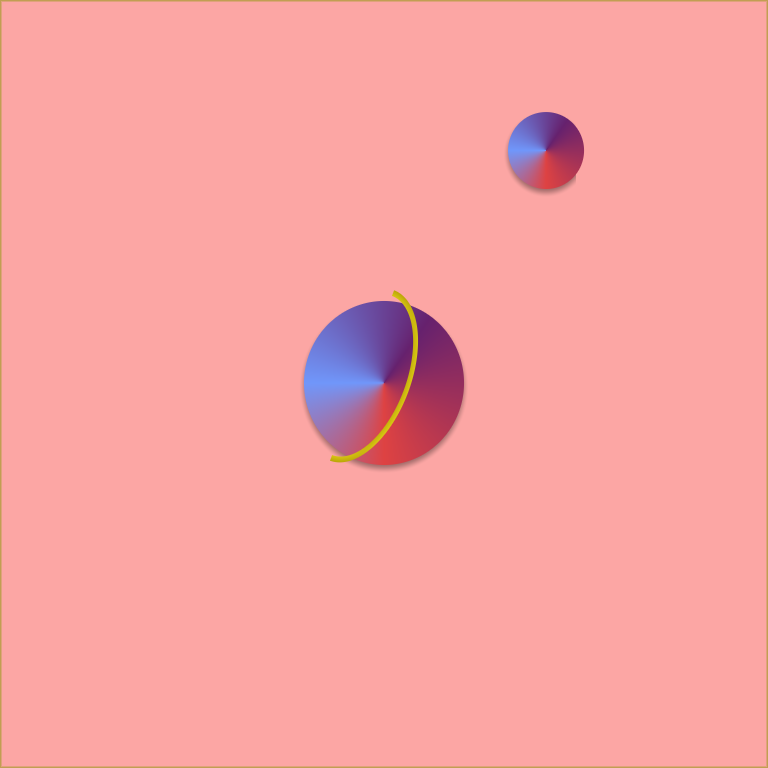
Reproduce this background procedurally as a Shadertoy shader.

```glsl
const vec3 PINK = vec3(0.988, 0.651, 0.643);
const vec3 GOLD_FRAME = vec3(0.76, 0.62, 0.32);
const vec3 PURPLE = vec3(0.40, 0.13, 0.43);
const vec3 RED = vec3(0.87, 0.26, 0.26);
const vec3 BLUE = vec3(0.44, 0.59, 0.98);
const vec3 YELLOW_DARK = vec3(0.70, 0.62, 0.02);
const vec3 YELLOW_LIGHT = vec3(0.86, 0.79, 0.08);

// Antialiased coverage of a signed distance
float coverage(float dist, float pixel) {
    return clamp(0.5 - dist / pixel, 0.0, 1.0);
}

// Approximate signed distance to an axis-aligned ellipse
float ellipseDistance(vec2 p, vec2 radii) {
    float k0 = max(length(p / radii), 1e-4);
    float k1 = max(length(p / (radii * radii)), 1e-4);
    return k0 * (k0 - 1.0) / k1;
}

// Conic sweep, clockwise from the top in turns
vec3 conicColor(vec2 p) {
    const float PURPLE_TURN = 0.097;
    float turn = fract(atan(p.x, p.y) / 6.283185 - PURPLE_TURN);
    float redTurn = 0.5 - PURPLE_TURN;
    float blueTurn = 0.75 - PURPLE_TURN;
    vec3 color = mix(PURPLE, RED, clamp(turn / redTurn, 0.0, 1.0));
    color = mix(color, BLUE, clamp((turn - redTurn) / (blueTurn - redTurn), 0.0, 1.0));
    return mix(color, PURPLE, clamp((turn - blueTurn) / (1.0 - blueTurn), 0.0, 1.0));
}

// Disc with a soft shadow below, cut off at shadowRight
vec3 drawDisc(vec3 base, vec2 uv, vec2 center, vec2 radii, float shadowRight, float pixel) {
    const vec2 SHADOW_OFFSET = vec2(0.0, -0.0048);
    const float SHADOW_BLUR = 0.0065;
    vec2 p = uv - center;
    float shadowDist = ellipseDistance(p - SHADOW_OFFSET, radii);
    float shadow = 0.36 * (1.0 - smoothstep(-SHADOW_BLUR, SHADOW_BLUR, shadowDist));
    shadow *= coverage(uv.x - shadowRight, pixel);
    base *= 1.0 - shadow;
    return mix(base, conicColor(p), coverage(ellipseDistance(p, radii), pixel));
}

// Right half of a tilted elliptical band
vec3 drawArc(vec3 base, vec2 uv, vec2 center, vec2 axis, vec2 outer, vec2 inner, float pixel) {
    vec2 p = uv - center;
    vec2 local = vec2(dot(p, vec2(axis.y, -axis.x)), dot(p, axis));
    float outerDist = ellipseDistance(local, outer);
    float innerDist = ellipseDistance(local, inner);
    float band = max(max(outerDist, -innerDist), -local.x);
    float across = clamp(innerDist / max(innerDist - outerDist, 1e-4), 0.0, 1.0);
    float tip = smoothstep(0.6, 1.0, abs(local.y) / outer.y);
    float light = mix(0.45 + 0.5 * across, 0.9 - 0.75 * across, tip);
    return mix(base, mix(YELLOW_DARK, YELLOW_LIGHT, light), coverage(band, pixel));
}

void mainImage(out vec4 fragColor, in vec2 fragCoord) {
    vec2 uv = fragCoord / iResolution.xy;
    float pixel = 1.0 / min(iResolution.x, iResolution.y);
    vec3 color = PINK;

    // Two discs
    color = drawDisc(color, uv, vec2(0.711, 0.804), vec2(0.0495, 0.0501), 0.75, pixel);
    color = drawDisc(color, uv, vec2(0.5, 0.5013), vec2(0.1042, 0.1068), 1.0, pixel);

    // Arc over the large disc
    vec2 axis = normalize(vec2(0.352, 0.936));
    color = drawArc(color, uv, vec2(0.4714, 0.5111), axis,
                    vec2(0.0639, 0.1185), vec2(0.0576, 0.1107), pixel);

    // Thin frame along the canvas edge
    vec2 edge = min(uv, 1.0 - uv);
    color = mix(color, GOLD_FRAME, coverage(min(edge.x, edge.y) - 0.00195, pixel));

    fragColor = vec4(color, 1.0);
}
```
